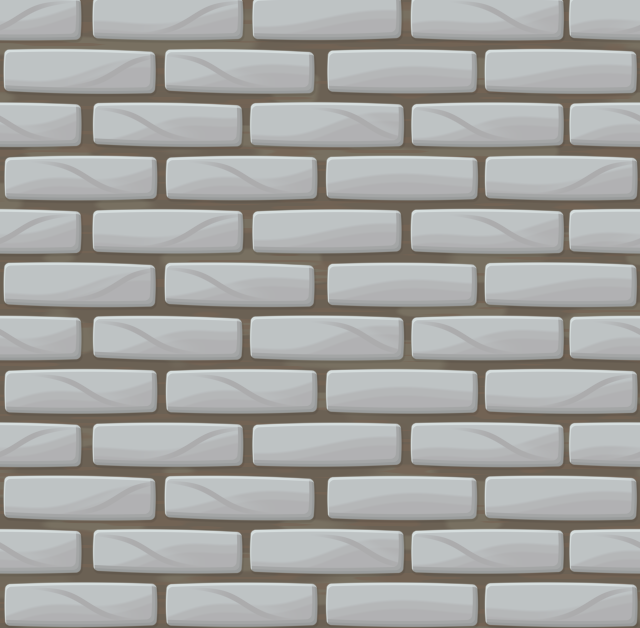
This texture is drawn by a Shadertoy shader. Its source:

```glsl
#define COLUMNS 4.0
#define BRICK_LENGTH 3.0
#define ROW_SHIFT 1.6
#define VARIANTS 4.0
#define HALF_SIZE vec2(1.425, 0.42)
#define CORNER 0.09
#define MORTAR vec3(0.42, 0.38, 0.33)
#define MORTAR_LIGHT vec3(0.47, 0.44, 0.38)
#define FACE_LIGHT vec3(0.745, 0.765, 0.77)
#define FACE_DARK vec3(0.69, 0.69, 0.695)
#define RIM_LIGHT vec3(0.84, 0.87, 0.87)
#define RIM_DARK vec3(0.60, 0.61, 0.61)

float hash(vec2 p) {
    vec3 q = fract(vec3(p.xyx) * 0.1031);
    q += dot(q, q.yzx + 33.33);
    return fract((q.x + q.y) * q.z);
}

float noise(vec2 p) {
    vec2 i = floor(p), f = fract(p);
    f = f * f * (3.0 - 2.0 * f);
    return mix(mix(hash(i), hash(i + vec2(1, 0)), f.x),
               mix(hash(i + vec2(0, 1)), hash(i + vec2(1, 1)), f.x), f.y);
}

float roundBox(vec2 p, vec2 halfSize) {
    vec2 d = abs(p) - halfSize + CORNER;
    return length(max(d, 0.0)) + min(max(d.x, d.y), 0.0) - CORNER;
}

// Hand-cut outline: tilted, with gently bulging sides
float brickShape(vec2 p, vec2 halfSize, float tilt) {
    vec2 n = p / halfSize;
    p.y += tilt * p.x;
    p *= 1.0 + vec2(0.016, 0.08) * n.yx * n.yx;
    return roundBox(p, halfSize);
}

// Flat tones, a soft lower shadow and a curved vein
vec3 brickFace(vec2 p, vec2 id) {
    float a = hash(id + 11.0), b = hash(id + 23.0), c = hash(id + 37.0);
    float wave = 0.09 * sin(p.x * (1.6 + a) + 6.28 * b);
    float level = p.y - wave - (0.05 + 0.13 * a) * p.x;
    vec3 color = mix(FACE_LIGHT, FACE_DARK, 0.65 * smoothstep(0.05, -0.02, level + 0.02));
    color = mix(color, FACE_DARK, 0.8 * smoothstep(0.03, -0.02, level + 0.17));

    float along = p.x - mix(-0.6, 0.8, b);
    float side = c < 0.35 ? -1.0 : 1.0;
    float reach = smoothstep(1.15, 0.2, abs(along));
    float curve = side * (0.27 * tanh(along * 2.2) + 0.04 * along);
    float slope = 0.6 / (1.0 + 5.0 * along * along);
    float vein = abs(p.y - curve) / sqrt(1.0 + slope * slope);
    float width = 0.012 + 0.035 * reach;
    float present = step(0.25, a) * reach;
    color = mix(color, FACE_DARK * 0.975, present * smoothstep(width + 0.02, width - 0.01, vein));

    // Pale sheen resting above the vein
    float sheen = smoothstep(0.0, 0.03, p.y - curve - width) * smoothstep(0.3, 0.1, p.y - curve);
    return mix(color, FACE_LIGHT, 0.45 * present * sheen);
}

vec3 mortarColor(vec2 p) {
    float patches = noise(p * vec2(0.9, 3.0) + 4.0);
    float strands = noise(p * vec2(1.3, 17.0) + 19.0);
    vec3 color = mix(MORTAR, MORTAR_LIGHT, smoothstep(0.58, 0.72, patches));
    return mix(color, MORTAR + vec3(0.04, 0.01, 0.0), 0.7 * smoothstep(0.62, 0.78, strands));
}

void mainImage(out vec4 fragColor, in vec2 fragCoord) {
    // One unit is one course high
    float scale = COLUMNS * BRICK_LENGTH / iResolution.x;
    vec2 p = fragCoord * scale + vec2(0.0, 0.0625);
    float row = floor(p.y);
    float x = p.x - 0.02 - ROW_SHIFT * mod(row, 2.0);
    float column = floor(x / BRICK_LENGTH);
    vec2 id = mod(vec2(column, row), VARIANTS);
    vec2 q = vec2(x - (column + 0.5) * BRICK_LENGTH, fract(p.y) - 0.5);

    // Size and position of each brick
    float r1 = hash(id + 3.0), r2 = hash(id + 7.0), r3 = hash(id + 17.0);
    q.x -= 0.06 * (r1 - 0.5);
    vec2 halfSize = HALF_SIZE + vec2(0.05, 0.01) * (r2 - 0.5);
    float tilt = mix(-0.008, 0.02, r3);
    float outline = brickShape(q, halfSize, tilt);
    float aa = 0.75 * scale;

    // Mortar with a shadow under the brick
    float shadow = brickShape(q + vec2(-0.015, 0.035), halfSize, tilt);
    vec3 color = mortarColor(p) * mix(0.91, 1.0, smoothstep(-0.01, 0.035, shadow));

    // Stepped shade at right and bottom, bright rim at top and left
    vec3 brick = brickFace(q, id);
    float inner = brickShape(q + vec2(0.10, -0.115), halfSize, tilt);
    float outer = brickShape(q + vec2(0.045, -0.055), halfSize, tilt);
    float rim = brickShape(q + vec2(-0.028, 0.055), halfSize, tilt);
    brick = mix(brick, mix(RIM_DARK, FACE_DARK, 0.5), smoothstep(-aa, aa, inner));
    brick = mix(brick, RIM_DARK, smoothstep(-aa, aa, outer));
    float glow = 1.0 - 0.35 * smoothstep(0.7, 1.4, q.x);
    brick = mix(brick, RIM_LIGHT, glow * smoothstep(-aa, aa, rim));
    brick = mix(brick, vec3(0.53, 0.52, 0.49), 0.6 * smoothstep(-0.022, 0.0, outline));

    color = mix(color, brick, smoothstep(aa, -aa, outline));
    fragColor = vec4(color, 1.0);
}
```
